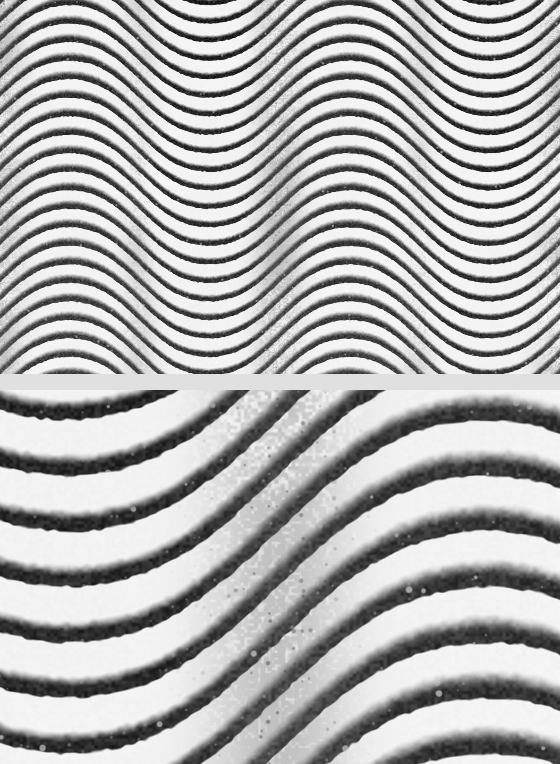
Top, the full canvas; bottom, a detail of the centre.
A Shadertoy shader for this pattern:

```glsl
// Raked ridges: stacked wavy grooves in grey, two waves across and about twenty rows down.
// A rounded cosine shifts the row coordinate; each row gets a soft upper shadow and a crisp
// lower edge, then grain, pale specks and dusty patches on the steep flanks.

#define WAVES 2.0        // wave periods across
#define ROWS 20.2        // grooves down the canvas
#define SWING 2.0        // wave amplitude in rows
#define CREST 0.247      // wave phase of the first crest
#define ROW_SHIFT 0.44   // vertical offset in rows
#define SHADOW_END 0.54  // where the soft shadow is full
#define EDGE 0.72        // crisp lower edge of the groove
#define PAPER 0.955
#define INK 0.12
#define DUST 0.20        // darkening on steep flanks
#define GRAIN 0.16
#define SPECKS 85.0      // speck cells per canvas height

const float TAU = 6.2831853;

float hash(vec2 p) {
    return fract(sin(dot(p, vec2(127.1, 311.7))) * 43758.5453);
}

float noise(vec2 p) {
    vec2 i = floor(p), f = fract(p);
    f = f * f * (3.0 - 2.0 * f);
    return mix(mix(hash(i), hash(i + vec2(1, 0)), f.x),
               mix(hash(i + vec2(0, 1)), hash(i + vec2(1, 1)), f.x), f.y);
}

float fbm(vec2 p) {
    float sum = 0.0, gain = 0.5;
    for (int i = 0; i < 4; i++) {
        sum += gain * noise(p);
        p = p * 2.03 + 17.3;
        gain *= 0.5;
    }
    return sum / 0.9375;
}

// Small round grains, at most one per cell
float specks(vec2 p, float density, float pixel) {
    vec2 cell = floor(p);
    float present = step(hash(cell + 3.7), density);
    vec2 centre = 0.3 + 0.4 * vec2(hash(cell + 11.3), hash(cell + 29.1));
    float radius = mix(0.10, 0.26, hash(cell + 47.9));
    float d = length(fract(p) - centre) - radius;
    return present * (1.0 - smoothstep(-pixel, pixel, d));
}

void mainImage(out vec4 fragColor, in vec2 fragCoord) {
    vec2 uv = fragCoord / iResolution.xy;
    vec2 p = fragCoord / iResolution.y;
    float pixel = 1.0 / iResolution.y;
    float depth = 1.0 - uv.y;

    // Rounded wave, slightly steeper on its flanks than a cosine
    float angle = TAU * (WAVES * uv.x - CREST);
    float wave = (cos(angle) - 0.035 * cos(3.0 * angle)) / 0.965;
    float crest = 0.5 + 0.5 * wave;
    float rising = pow(max(-sin(angle), 0.0), 7.0);
    float falling = pow(max(sin(angle), 0.0), 14.0);
    float flank = rising + 0.6 * falling;

    // Row coordinate, with slightly crumbled borders
    float row = depth * ROWS + SWING * wave + ROW_SHIFT;
    float crumble = 0.05 * (noise(p * 170.0) - 0.5) + 0.04 * (fbm(p * 28.0) - 0.5);
    float f = fract(row) + crumble;

    // Groove: shadow fades in from above and stops at the lower edge
    float fade = mix(0.23, 0.35, crest) + 0.06 * flank;
    float soft = max(0.025, 0.6 * pixel * ROWS * (1.0 + flank));
    float shadow = smoothstep(SHADOW_END - fade, SHADOW_END, f);
    shadow *= 1.0 - smoothstep(EDGE - soft, EDGE + soft, f);

    // Fine and medium grain
    float fine = noise(p * 330.0) - 0.5;
    float patches = fbm(p * vec2(9.0, 6.0) + 5.0);

    // Pale ground with dust collected on the flanks
    float ground = PAPER + 0.02 * fine - 0.02 * (patches - 0.5);
    ground -= DUST * flank * smoothstep(0.15, 0.8, patches + 0.7 * fine);
    ground -= 0.25 * flank * specks(p * SPECKS * 1.6, 0.10, pixel * SPECKS * 1.6);

    // Dark groove, paler towards the bottom and on the flanks
    float ink = INK + 0.07 * depth + 0.08 * flank + 0.05 * crest;
    ink += GRAIN * fine + 0.06 * (patches - 0.5);
    float tone = mix(ground, max(ink, 0.04), shadow);

    // Grains lying in the groove
    float grains = specks(p * SPECKS, 0.06, pixel * SPECKS);
    grains += 0.5 * specks(p * SPECKS * 1.9 + 8.0, 0.07, pixel * SPECKS * 1.9);
    tone = mix(tone, 0.85, min(grains, 1.0) * 0.65 * shadow);

    fragColor = vec4(vec3(clamp(tone, 0.0, 1.0)), 1.0);
}
```
